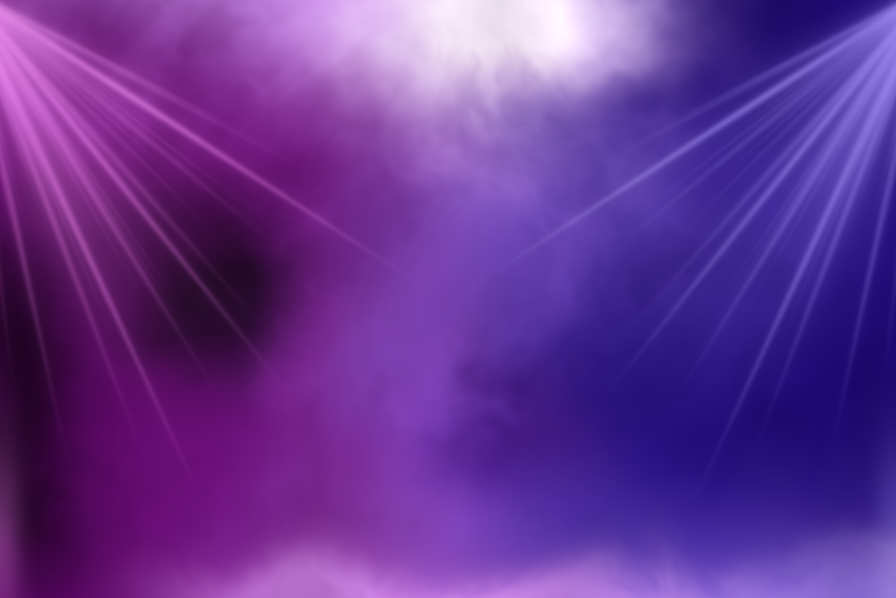
Write a Shadertoy shader that draws this background.

```glsl
const vec3 MAGENTA = vec3(0.38, 0.025, 0.42);
const vec3 INDIGO = vec3(0.12, 0.035, 0.46);
const vec3 PINK_LIGHT = vec3(0.93, 0.52, 0.93);
const vec3 BLUE_LIGHT = vec3(0.62, 0.58, 1.0);
const vec3 LAVENDER = vec3(0.78, 0.53, 0.91);
const vec3 WHITE_GLOW = vec3(0.99, 0.94, 1.0);

// Angle in degrees below the horizon, reach, strength
const vec3 RAYS[10] = vec3[10](
    vec3(28.0, 0.68, 0.22), vec3(33.0, 0.95, 0.55), vec3(39.5, 0.72, 0.24),
    vec3(48.5, 0.80, 0.25), vec3(51.3, 0.92, 0.45), vec3(58.0, 0.85, 0.36),
    vec3(65.1, 0.99, 0.50), vec3(69.0, 0.88, 0.34), vec3(77.7, 0.84, 0.34),
    vec3(83.0, 0.72, 0.22));

float hash(vec2 p) {
    return fract(sin(dot(p, vec2(127.1, 311.7))) * 43758.5453);
}

float noise(vec2 p) {
    vec2 i = floor(p), f = fract(p);
    f = f * f * (3.0 - 2.0 * f);
    return mix(mix(hash(i), hash(i + vec2(1, 0)), f.x),
               mix(hash(i + vec2(0, 1)), hash(i + vec2(1, 1)), f.x), f.y);
}

float fbm(vec2 p) {
    float sum = 0.0, amplitude = 0.5;
    for (int i = 0; i < 5; i++) {
        sum += amplitude * noise(p);
        p = mat2(1.6, 1.2, -1.2, 1.6) * p + 3.7;
        amplitude *= 0.5;
    }
    return sum;
}

// Soft elliptical patch
float blob(vec2 p, vec2 center, vec2 radius) {
    vec2 d = (p - center) / radius;
    return exp(-dot(d, d));
}

// Narrow shaft that thins and fades towards its tip
float ray(vec2 q, float degrees, float reach, float width) {
    float a = radians(degrees);
    float along = dot(q, vec2(cos(a), -sin(a)));
    float across = dot(q, vec2(sin(a), cos(a)));
    float t = clamp(along / reach, 0.0, 1.0);
    float w = width * (1.0 - 0.6 * t);
    float core = exp(-across * across / (w * w));
    float halo = 0.3 * exp(-abs(across) / (w * 2.5));
    return (core + halo) * (1.0 - smoothstep(0.3, 1.0, t));
}

// Fan of shafts spreading from a lamp at the origin of q
float fan(vec2 q, float seed) {
    float light = 0.0;
    for (int i = 0; i < 10; i++)
        light += RAYS[i].z * ray(q, RAYS[i].x, RAYS[i].y, 0.0085);
    for (int i = 0; i < 16; i++) {
        float id = float(i);
        float angle = 27.0 + 3.3 * (id + hash(vec2(id, seed)));
        float reach = 0.4 + 0.35 * hash(vec2(seed, id + 5.0));
        light += 0.13 * ray(q, angle, reach, 0.006);
    }
    float angle = degrees(atan(-q.y, max(q.x, 0.001)));
    float r = length(q);
    float steep = exp(-pow((angle - 64.0) / 11.0, 2.0));
    float wide = exp(-pow((angle - 45.0) / 19.0, 2.0));
    return light + 0.65 * steep * exp(-r * r * 6.0) + 0.28 * wide * exp(-r * r * 5.0);
}

// Clouded backdrop with dark hollows and bright banks
vec3 smokeScene(vec2 p, vec2 s, float smoke) {
    float side = smoothstep(0.5, 1.05, s.x);
    vec3 col = mix(MAGENTA, INDIGO, side);

    float dark = 0.95 * blob(s, vec2(0.35, 0.52), vec2(0.15, 0.13))
               + 0.80 * blob(s, vec2(0.03, 0.42), vec2(0.11, 0.24))
               + 0.65 * blob(s, vec2(0.07, 0.13), vec2(0.12, 0.15))
               + 0.40 * blob(s, vec2(0.22, 0.68), vec2(0.16, 0.12));
    col = mix(col, vec3(0.07, 0.0, 0.08), min(dark, 0.95));
    float navy = blob(s, vec2(1.25, 0.36), vec2(0.24, 0.2))
               + blob(s, vec2(1.22, 0.95), vec2(0.15, 0.1));
    col = mix(col, vec3(0.07, 0.005, 0.37), 0.6 * min(navy, 1.0));

    float haze = 0.85 * blob(s, vec2(0.78, 0.66), vec2(0.22, 0.24))
               + 0.65 * blob(s, vec2(0.68, 0.41), vec2(0.24, 0.16))
               + 0.75 * blob(s, vec2(0.66, 0.15), vec2(0.27, 0.14))
               + 0.45 * blob(s, vec2(1.05, 0.62), vec2(0.2, 0.2))
               + 0.50 * blob(s, vec2(1.18, 0.09), vec2(0.35, 0.13));
    vec3 hazeColor = mix(vec3(0.53, 0.24, 0.66), vec3(0.39, 0.28, 0.73), side);
    col = mix(col, hazeColor, min(haze * (0.65 + 0.7 * smoke), 0.95));
    col = mix(col, vec3(0.21, 0.05, 0.42), 0.6 * blob(s, vec2(0.84, 0.31), vec2(0.12, 0.07)));

    // Overhead glow
    float top = 0.9 * blob(s, vec2(0.38, 1.02), vec2(0.32, 0.13))
              + 0.95 * blob(s, vec2(0.80, 0.93), vec2(0.25, 0.2));
    col = mix(col, LAVENDER, min(top, 1.0));
    float white = 1.25 * blob(s, vec2(0.83, 0.96), vec2(0.2, 0.16));
    col = mix(col, WHITE_GLOW, min(white, 1.0));

    // Floor mist
    float mist = exp(-pow(max(s.y, 0.0) / 0.075, 2.0)) * smoothstep(0.1, 0.55, p.x);
    vec3 mistColor = mix(vec3(0.84, 0.56, 0.93), vec3(0.58, 0.46, 0.86), smoothstep(0.75, 1.45, p.x));
    return mix(col, mistColor, mist * (0.65 + 0.5 * smoke));
}

void mainImage(out vec4 fragColor, in vec2 fragCoord) {
    vec2 p = fragCoord / iResolution.xy * vec2(1.5, 1.0);
    float smoke = fbm(p * 4.0 + 1.5 * fbm(p * 3.0 + 8.0));
    vec2 drift = vec2(fbm(p * 5.0 + 17.0), smoke) - 0.48;
    vec3 col = smokeScene(p, p + 0.2 * drift, smoke);
    col *= 0.86 + 0.29 * smoke;

    // Mirrored lamps in the upper corners
    vec2 lamp = vec2(-0.06, 1.02);
    vec2 mirrored = vec2(1.5 - p.x, p.y);
    float left = fan(p - lamp, 3.0) + 0.4 * blob(p, vec2(0.0, 0.1), vec2(0.035, 0.16));
    float right = fan(mirrored - lamp, 3.0) + 0.3 * blob(mirrored, vec2(0.0, 0.1), vec2(0.035, 0.16));
    col += (1.0 - col) * PINK_LIGHT * (1.0 - exp(-left));
    col += (1.0 - col) * BLUE_LIGHT * (1.0 - exp(-right));
    fragColor = vec4(clamp(col, 0.0, 1.0), 1.0);
}
```
